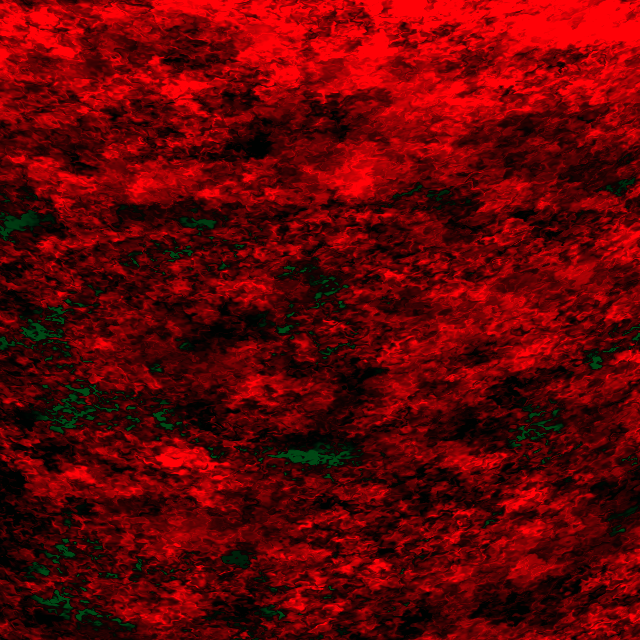
Reproduce this texture procedurally as a Shadertoy shader.

```glsl
// Ragged crimson foliage: bright red at the top, sinking into black with green flecks

const float NOISE_DEVIATION = 0.2145; // standard deviation of one noise layer

float hash(vec2 cell) {
    return fract(sin(dot(cell, vec2(127.1, 311.7))) * 43758.5453);
}

float valueNoise(vec2 p) {
    vec2 cell = floor(p);
    vec2 f = fract(p);
    f = f * f * (3.0 - 2.0 * f);
    float low = mix(hash(cell), hash(cell + vec2(1, 0)), f.x);
    float high = mix(hash(cell + vec2(0, 1)), hash(cell + vec2(1, 1)), f.x);
    return mix(low, high, f.y);
}

mat2 rotation(float angle) {
    float c = cos(angle), s = sin(angle);
    return mat2(c, s, -s, c);
}

// Layered noise with zero mean and unit deviation, whatever the roughness
float fractalNoise(vec2 p, float roughness, int octaves) {
    mat2 turn = rotation(0.6);
    float total = 0.0, power = 0.0, amplitude = 1.0;
    for (int i = 0; i < octaves; i++) {
        total += amplitude * (valueNoise(p) - 0.5);
        power += amplitude * amplitude;
        amplitude *= roughness;
        p = turn * p * 2.0 + vec2(17.3, 9.1);
    }
    return total / (sqrt(power) * NOISE_DEVIATION);
}

// Thin bright wisps along the middle level of the noise
float wisps(vec2 p, float thinness) {
    return pow(1.0 - abs(2.0 * valueNoise(p) - 1.0), thinness);
}

// Slow change of brightness: glowing top, darker lower left
float trend(vec2 uv) {
    float glow = 1.3 * smoothstep(0.75, 1.0, uv.y);
    return glow + 0.6 * (uv.x - 0.5) + 0.3 * (uv.y - 0.5) - 0.2;
}

// Bends the strokes upward to the right
vec2 brushSpace(vec2 uv, vec2 stretch) {
    float bend = 0.25 * (uv.x - 0.35) * (uv.x - 0.35);
    return (uv - vec2(0.0, bend)) * stretch;
}

// Pushes the edges of the strokes about
vec2 fray(vec2 p, float amount) {
    vec2 push = vec2(fractalNoise(p * 5.0 + 31.0, 0.9, 3),
                     fractalNoise(p * 5.0 + 67.0, 0.9, 3));
    return p + amount * push;
}

vec3 foliageColor(float tone, float greenAmount) {
    float red = clamp(0.36 + 0.265 * tone + 0.035 * tone * tone, 0.0, 1.0);
    vec3 crimson = vec3(red, 0.008, 0.005 + 0.025 * red);
    vec3 leafGreen = vec3(0.0, 0.28, 0.08);
    return mix(crimson, leafGreen, greenAmount);
}

void mainImage(out vec4 fragColor, in vec2 fragCoord) {
    vec2 uv = fragCoord / iResolution.xy;
    vec2 p = fray(brushSpace(uv, vec2(7.5, 14.0)), 0.05);

    // Calm flat patches alternate with rough, grainy ones
    float roughness = mix(0.7, 1.25, valueNoise(p * 1.3 + 5.0));
    float tone = 0.84 * fractalNoise(p, roughness, 5) + trend(uv);
    tone += 0.7 * (wisps(p * 7.0 + 43.0, 6.0) - 0.2);

    // Short horizontal dashes of fine grain
    vec2 dashes = brushSpace(uv, vec2(105.0, 210.0));
    tone += 0.28 * fractalNoise(dashes, 0.5, 1) * smoothstep(0.7, 1.0, roughness);

    // Green shows only in the deepest shade of the lower part
    float patches = smoothstep(0.5, 0.7, valueNoise(p * 1.1 + 83.0));
    float lowerPart = 1.0 - smoothstep(0.55, 0.9, uv.y);
    float green = smoothstep(1.4, 2.2, -tone) * patches * lowerPart;

    fragColor = vec4(foliageColor(tone, green), 1.0);
}
```
